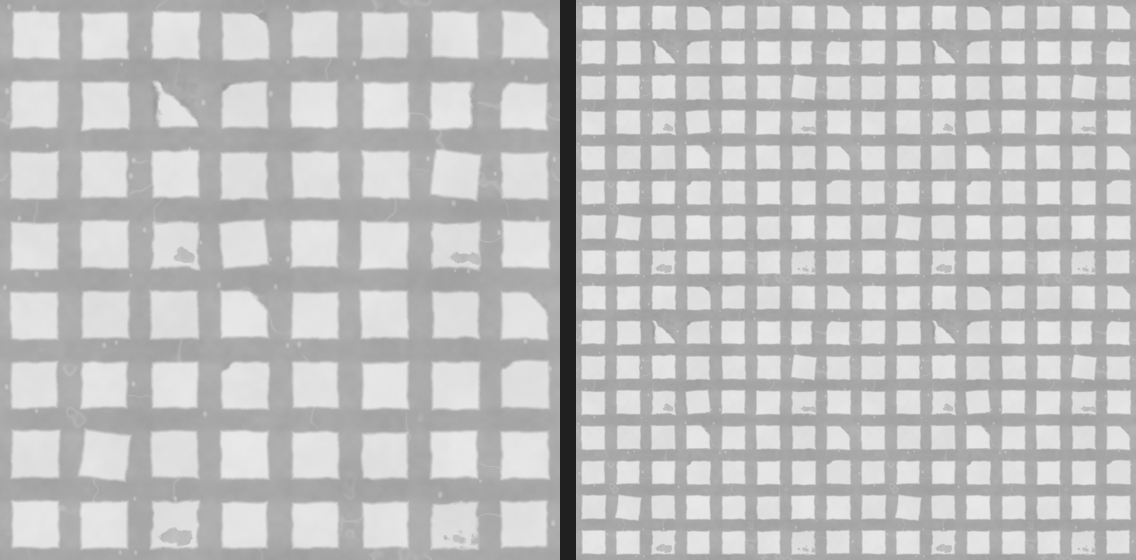
Left, the tile; right, the same tile 2 across and 2 down.
Reproduce this pattern procedurally as a three.js fragment shader.

```glsl
// Worn grid of pale square tiles set in cloudy grey cement, with chips, tilts and stains.
varying vec2 vUv;

#define TILES 8.0
#define HALF_SIZE 0.327
#define SOFTNESS 0.034
#define WOBBLE 0.045
#define SHIFT 0.03
#define TILE_GREY 0.885
#define GROUT_GREY 0.65
#define LANE_GREY 0.675
#define CHIP_GREY 0.65
#define STAIN_GREY 0.70
#define CRACK_LIGHT 0.045
#define SPECK_LIGHT 0.09

float hash(vec2 p) {
  vec3 h = fract(p.xyx * 0.1031);
  h += dot(h, h.yzx + 33.33);
  return fract((h.x + h.y) * h.z);
}

// Value noise with n lattice cells across the canvas, wrapping at its edges
float noise(vec2 uv, float n, float seed) {
  vec2 p = uv * n, i = floor(p), f = fract(p);
  f = f * f * (3.0 - 2.0 * f);
  vec2 a = mod(i, n) + seed, b = mod(i + 1.0, n) + seed;
  return mix(mix(hash(a), hash(vec2(b.x, a.y)), f.x),
             mix(hash(vec2(a.x, b.y)), hash(b), f.x), f.y);
}

float fbm(vec2 uv, float n, float seed) {
  float sum = 0.0, gain = 0.5;
  for (int k = 0; k < 4; k++) {
    sum += gain * noise(uv, n, seed);
    n *= 2.0;
    seed += 17.0;
    gain *= 0.5;
  }
  return sum / 0.9375;
}

// 1 when both cells are the same, else 0
float isCell(vec2 a, vec2 b) {
  vec2 d = abs(a - b);
  return 1.0 - step(0.5, max(d.x, d.y));
}

float inside(float d) {
  return 1.0 - smoothstep(-SOFTNESS, SOFTNESS, d);
}

// Sparse pale flecks, one candidate per cell
float specks(vec2 uv, float n) {
  vec2 id = floor(uv * n);
  vec2 spot = 0.3 + 0.4 * vec2(hash(id + 5.0), hash(id + 9.0));
  float r = 0.08 + 0.12 * hash(id + 13.0);
  float d = length((fract(uv * n) - spot) * vec2(1.0, 0.75));
  return step(0.94, hash(id + 21.0)) * (1.0 - smoothstep(r * 0.3, r + 0.06, d));
}

void main() {
  vec2 id = floor(vUv * TILES), p = fract(vUv * TILES) - 0.5;
  vec2 group = mod(id, 4.0);
  float clouds = fbm(vUv, 12.0, 3.0) - 0.5;
  float grain = fbm(vUv, 64.0, 41.0) - 0.5;
  float ragged = fbm(vUv, 48.0, 73.0) - 0.5;

  // Cement, slightly lighter in the lanes beside the tiles
  float lane = 1.0 - smoothstep(0.25, 0.42, abs(p.y));
  float grout = mix(GROUT_GREY, LANE_GREY, lane) + 0.06 * clouds + 0.035 * grain;
  float vein = 1.0 - smoothstep(0.0, 0.022, abs(fbm(vUv, 8.0, 101.0) - 0.5));
  grout += CRACK_LIGHT * vein * smoothstep(0.5, 0.7, noise(vUv, 16.0, 131.0));
  grout += SPECK_LIGHT * specks(vUv, 40.0);

  // Placement: slight jitter everywhere, three loose tiles
  float tilt = 0.03 * (hash(id + 31.0) - 0.5);
  tilt += 0.1 * isCell(id, vec2(3.0, 4.0));
  tilt -= 0.13 * (isCell(id, vec2(6.0, 5.0)) + isCell(id, vec2(1.0)));
  float c = cos(tilt), s = sin(tilt);
  vec2 shift = SHIFT * (vec2(hash(id + 51.0), hash(id + 67.0)) - 0.5);
  vec2 q = mat2(c, -s, s, c) * (p - shift);

  // Square with uneven sides
  float stained = isCell(group, vec2(2.0, 0.0));
  vec2 side = abs(q) - HALF_SIZE - 0.015 * (hash(id + 83.0) - 0.5);
  float square = max(side.x, side.y) + WOBBLE * (1.0 + stained) * ragged;

  // Broken corners and one broken side
  float bite = 0.12 * ragged + 0.06 * clouds;
  float rightCut = q.x + q.y - 0.31 - 0.17 * hash(id + 97.0);
  float leftCut = q.y - q.x - 0.5;
  float bigCut = max(q.x + q.y - 0.06, -q.x - 0.24);
  float chip = mix(-1.0, rightCut, isCell(group, vec2(3.0)));
  chip = mix(chip, leftCut, isCell(group, vec2(3.0, 2.0)));
  chip = mix(chip, bigCut, isCell(id, vec2(2.0, 6.0)));
  chip = mix(chip, q.x - 0.24, isCell(id, vec2(6.0)));
  chip = chip * 0.75 + bite;

  // Pale face with faint clouds and a dirty patch near the foot
  float face = TILE_GREY + 0.05 * clouds + 0.02 * grain;
  face += 0.02 * (hash(id + 109.0) - 0.5) - 0.02 * stained;
  float patchDist = length((q - vec2(0.08, -0.18)) / vec2(0.2, 0.12));
  float dirt = stained * (1.0 - smoothstep(0.65, 1.0, patchDist + 2.2 * ragged));
  face = mix(face, STAIN_GREY + 0.1 * grain, 0.8 * dirt);

  // Chips expose rough bedding under the tile
  float bedding = CHIP_GREY + 0.1 * clouds + 0.12 * grain;
  float grey = mix(grout, mix(bedding, face, inside(chip)), inside(square));
  gl_FragColor = vec4(vec3(grey), 1.0);
}
```
